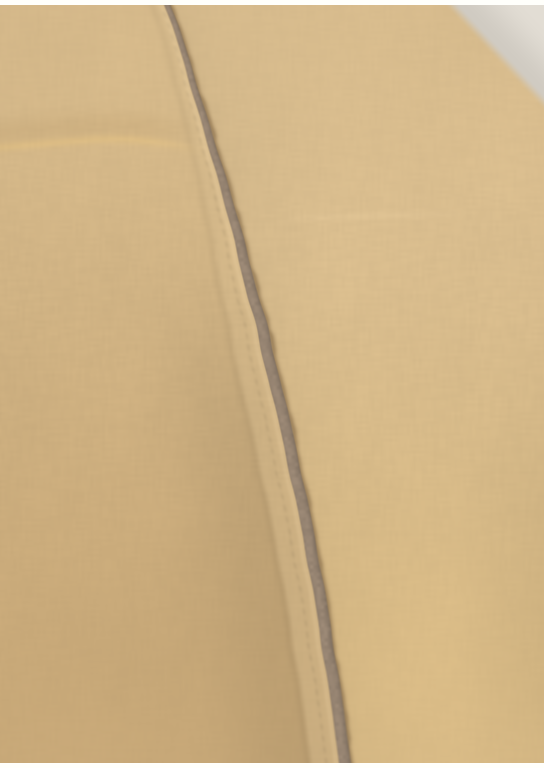
A WebGL 2 fragment shader for this texture:

```glsl
#version 300 es
precision highp float;
// Soft yellow linen cushion with a curved grey piped seam and a pale corner.
#define FABRIC_LIGHT vec3(0.848, 0.738, 0.555)
#define FABRIC_WARM vec3(0.850, 0.732, 0.525)
#define FABRIC_SHADE vec3(0.770, 0.645, 0.455)
#define PIPING vec3(0.575, 0.505, 0.435)
#define SEAM_SHADOW vec3(0.570, 0.465, 0.320)
#define CORNER vec3(0.815, 0.795, 0.760)
#define MARGIN vec3(1.0, 1.0, 0.985)
#define MARGIN_SIZE 0.0065
#define WEAVE_SCALE 260.0
#define WEAVE_DEPTH 0.016

uniform vec2 u_resolution;
out vec4 fragColor;

float hash(vec2 p) {
    return fract(sin(dot(p, vec2(127.1, 311.7))) * 43758.5453);
}

float noise(vec2 p) {
    vec2 i = floor(p), f = fract(p);
    f = f * f * (3.0 - 2.0 * f);
    return mix(mix(hash(i), hash(i + vec2(1, 0)), f.x),
               mix(hash(i + vec2(0, 1)), hash(i + vec2(1, 1)), f.x), f.y);
}

float fbm(vec2 p) {
    float sum = 0.0, amp = 0.5;
    for (int i = 0; i < 4; i++) {
        sum += amp * noise(p);
        p = p * 2.03 + 7.1;
        amp *= 0.5;
    }
    return sum;
}

// Soft bump of the given width around zero.
float bump(float d, float width) {
    return exp(-d * d / (width * width));
}

// Horizontal place of the seam at depth t below the top.
float seamX(float t) {
    return 0.306 + 0.4706 * t - 0.1397 * t * t;
}

// Threads in two directions, broken up by noise.
float weave(vec2 p) {
    vec2 q = p * WEAVE_SCALE;
    float warp = noise(q * vec2(1.0, 0.22));
    float weft = noise(q * vec2(0.22, 1.0) + 31.0);
    return warp + weft - 1.0;
}

vec3 leftPanel(vec2 p, float d) {
    float depth = smoothstep(0.02, 0.95, p.y);
    vec3 col = mix(FABRIC_LIGHT, FABRIC_SHADE, 0.12 + 0.72 * depth);
    // Valley beside the seam
    float valley = bump(d + 0.10, 0.11) * smoothstep(0.2, 0.65, p.y);
    col *= 1.0 - 0.055 * valley;
    // Fold across the upper part
    float foldY = 0.192 - 0.06 * p.x + 0.55 * pow(max(p.x - 0.15, 0.0), 2.0);
    float fold = p.y - foldY;
    float reach = 1.0 - smoothstep(0.25, 0.40, p.x);
    col += vec3(0.035, 0.024, -0.008) * bump(fold, 0.006) * reach;
    col -= vec3(0.025, 0.028, 0.030) * bump(fold + 0.018, 0.018) * reach;
    // Folded flange with a stitched edge
    float flange = mix(0.022, 0.062, smoothstep(0.0, 0.55, p.y));
    float onFlange = smoothstep(-flange - 0.008, -flange + 0.006, d);
    col = mix(col, FABRIC_LIGHT * 0.985, 0.55 * onFlange);
    float stitch = 0.6 + 0.4 * sin(p.y * 420.0);
    col *= 1.0 - 0.045 * bump(d + flange * 0.55, 0.004) * stitch;
    col *= 1.0 - 0.035 * bump(d + flange + 0.006, 0.008);
    return col;
}

vec3 rightPanel(vec2 p, float d) {
    vec3 col = mix(FABRIC_LIGHT, FABRIC_WARM, smoothstep(0.25, 0.9, p.y));
    col *= 1.0 - 0.045 * exp(-max(d, 0.0) / 0.06) * (1.0 - 0.6 * p.y);
    col *= 1.0 - 0.04 * smoothstep(0.80, 1.05, p.x) * smoothstep(0.2, 0.8, p.y);
    // Faint crease
    float crease = bump(p.y - 0.283 + 0.02 * (p.x - 0.6), 0.005);
    col += 0.014 * crease * smoothstep(0.50, 0.60, p.x) * (1.0 - smoothstep(0.75, 0.9, p.x));
    return col;
}

void main() {
    vec2 uv = gl_FragCoord.xy / u_resolution;
    vec2 p = vec2(uv.x, 1.0 - uv.y);
    vec2 q = vec2(p.x * 0.707, p.y);
    float px = 1.0 / u_resolution.x;

    float wobble = (noise(vec2(p.y * 26.0, 3.0)) - 0.5) * 0.004;
    float d = p.x - seamX(p.y) - wobble;
    float halfWidth = mix(0.0055, 0.0108, smoothstep(0.0, 0.5, p.y));
    float blur = px + 0.0025 * abs(p.y - 0.45);

    // Two panels of cloth
    vec3 col = mix(leftPanel(p, d), rightPanel(p, d), smoothstep(-blur, blur, d));
    float focus = bump(p.y - 0.45, 0.45);
    col *= 1.0 + WEAVE_DEPTH * weave(q) * (0.35 + 0.65 * focus);
    col *= 1.0 + 0.035 * (fbm(q * vec2(9.0, 6.0)) - 0.47);

    // Cord with its shadow on the right and a lit rim on the left
    float ragged = (noise(vec2(p.y * 75.0, 9.0)) - 0.5) * 0.004;
    col = mix(col, SEAM_SHADOW, 0.75 * bump(d - halfWidth - ragged, 0.0065));
    col += 0.03 * bump(d + halfWidth + 0.006, 0.005);
    float cord = 1.0 - smoothstep(-blur, blur, abs(d) - halfWidth);
    float roundness = clamp(d / halfWidth, -1.0, 1.0);
    vec3 cordCol = PIPING * (1.03 - 0.10 * roundness * roundness - 0.06 * roundness);
    cordCol *= 0.96 + 0.08 * noise(q * 210.0);
    col = mix(col, cordCol, cord);

    // Out-of-focus pale corner
    float corner = 0.007 + 0.75 * (p.x - 0.83) - p.y;
    vec3 cornerCol = CORNER + 0.07 * smoothstep(0.01, 0.10, corner);
    col = mix(col, cornerCol, smoothstep(-0.010, 0.012, corner));

    // Bright margins above and below
    float edge = min(p.y, 1.0 - p.y) - MARGIN_SIZE;
    col = mix(MARGIN, col, smoothstep(-0.5, 0.5, edge * u_resolution.y));
    fragColor = vec4(col, 1.0);
}
```
